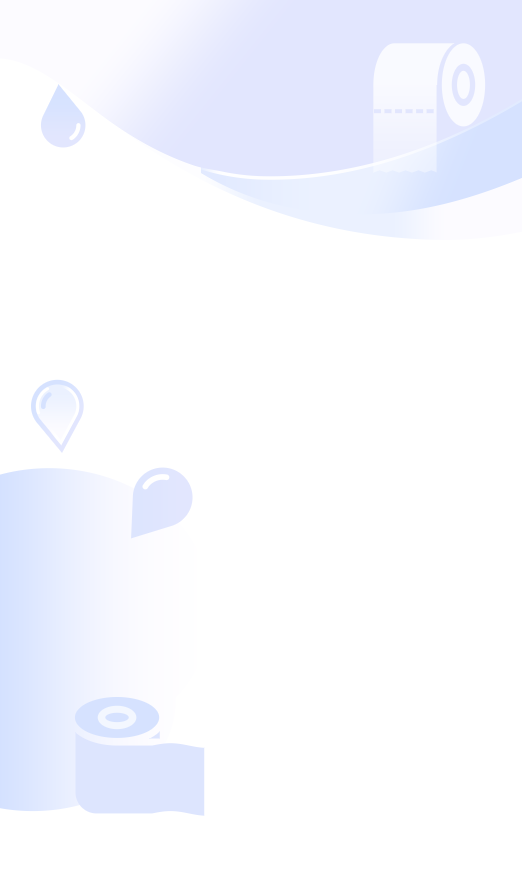
A WebGL 2 fragment shader for this background:

```glsl
#version 300 es
precision highp float;
// Pale blue backdrop: layered waves on top, a soft blob at the left,
// water drops and two paper rolls. Waves are Hermite curves, the rest are
// distance functions, all laid on a grid GRID units wide with y pointing down.
uniform vec2 u_resolution;
out vec4 outColor;

const float GRID = 446.0;
const vec3 WHITE = vec3(1.0);
const vec3 MIST = vec3(0.988, 0.985, 1.0);
const vec3 LAVENDER = vec3(0.888, 0.903, 0.995);
const vec3 ICE = vec3(0.92, 0.945, 1.0);
const vec3 SKY = vec3(0.84, 0.888, 1.0);
const vec3 PAPER = vec3(0.867, 0.897, 0.997);

float pixel;  // size of one pixel in grid units

float cover(float d) { return clamp(0.5 - d / pixel, 0.0, 1.0); }

void paint(inout vec3 base, vec3 ink, float amount) { base = mix(base, ink, amount); }

// Cubic curve from a to b, each given as (x, y, slope)
float hermite(float x, vec3 a, vec3 b) {
  float w = b.x - a.x, t = clamp((x - a.x) / w, 0.0, 1.0), s = 1.0 - t;
  return mix(a.y, b.y, t * t * (3.0 - 2.0 * t)) + w * t * s * (a.z * s - b.z * t);
}

float ellipse(vec2 p, vec2 r) {
  float k = length(p / r);
  return k * (k - 1.0) / max(length(p / (r * r)), 1e-4);
}

// Coordinates across and along an axis, mirrored about it
vec2 mirrored(vec2 p, vec2 axis) {
  return vec2(abs(p.x * axis.y - p.y * axis.x), dot(p, axis));
}

// Circle of radius r drawn out to a point at offset tip
float drop(vec2 p, vec2 tip, float r) {
  float h = length(tip), b = r / h, a = sqrt(1.0 - b * b);
  vec2 q = mirrored(p, tip / h);
  float k = dot(q, vec2(-b, a));
  if (k < 0.0) return length(q) - r;
  if (k > a * h) return length(q - vec2(0.0, h));
  return dot(q, vec2(a, b)) - r;
}

// Round-ended arc facing angle, spreading to both sides
float arc(vec2 p, float radius, float angle, float spread, float halfWidth) {
  vec2 q = mirrored(p, vec2(cos(angle), sin(angle)));
  vec2 end = vec2(sin(spread), cos(spread));
  float d = end.y * q.x > end.x * q.y ? length(q - end * radius) : abs(length(q) - radius);
  return d - halfWidth;
}

void waves(inout vec3 col, vec2 p) {
  float x = p.x;
  vec3 dip = vec3(225, 152, 0.02), knee = vec3(100, 108, 0.68);
  float upper = x < knee.x ? hermite(x, vec3(0, 50, 0.05), knee)
              : x < dip.x ? hermite(x, knee, dip) : hermite(x, dip, vec3(446, 85, -0.6));
  vec3 low = vec3(310, 183, 0), base = vec3(375, 205, 0.02);
  float middle = x < low.x ? hermite(x, vec3(172, 148, 0.6), low)
                           : hermite(x, low, vec3(446, 152, -0.42));
  float lower = x < base.x ? hermite(x, vec3(70, 84, 0.85), base)
                           : hermite(x, base, vec3(446, 198, -0.2));
  vec3 lowerInk = mix(mix(vec3(0.992, 0.994, 1.0), ICE, smoothstep(165.0, 230.0, x)),
                      MIST, smoothstep(330.0, 385.0, x));
  paint(col, lowerInk, cover(p.y - lower) * step(70.0, x));
  vec3 middleInk = mix(mix(vec3(0.885, 0.917, 1.0), ICE, smoothstep(175.0, 270.0, x)),
                       SKY, smoothstep(315.0, 395.0, x + 0.4 * (p.y - 150.0)));
  paint(col, middleInk, cover(p.y - middle) * step(172.0, x));
  float shine = smoothstep(165.0, 190.0, x) * mix(0.95, 0.3, smoothstep(260.0, 430.0, x));
  paint(col, WHITE, cover(p.y - upper - 1.5) * shine);
  vec3 upperInk = mix(MIST, LAVENDER, smoothstep(120.0, 255.0, x + 0.8 * p.y));
  paint(col, upperInk, cover(p.y - upper + 1.5 * shine));
}

void blob(inout vec3 col, vec2 p) {
  float d = min(ellipse(p - vec2(42, 520), vec2(140, 120)),
                ellipse(p - vec2(28, 600), vec2(122, 93)));
  vec3 ink = mix(SKY, MIST, smoothstep(-45.0, 135.0, p.x) * 1.25 - 0.25);
  paint(col, mix(ink, WHITE, smoothstep(110.0, 185.0, p.x)), cover(d));
}

void drops(inout vec3 col, vec2 p) {
  vec2 q = p - vec2(54, 107);
  paint(col, mix(SKY, LAVENDER, smoothstep(-25.0, 15.0, q.y)), cover(drop(q, vec2(-4, -35), 19.0)));
  paint(col, WHITE, cover(arc(q, 13.0, 0.5, 0.5, 1.8)));

  q = p - vec2(49, 347);
  float d = drop(q, vec2(4, 40), 22.5);
  paint(col, mix(SKY, LAVENDER, smoothstep(-20.0, 30.0, q.x + q.y)), cover(d));
  paint(col, mix(ICE, MIST, smoothstep(-15.0, 25.0, q.y)), cover(d + 4.0));
  paint(col, WHITE, cover(abs(d + 5.0) - 1.3) * smoothstep(-2.0, 8.0, q.x + 0.3 * q.y));
  paint(col, WHITE, cover(arc(q, 17.0, 3.5, 0.7, 1.3)));
  paint(col, SKY, cover(arc(q, 12.0, 3.6, 0.5, 2.0)));

  q = p - vec2(139, 425);
  paint(col, mix(PAPER, LAVENDER, smoothstep(-25.0, 25.0, q.x)), cover(drop(q, vec2(-27, 35), 25.5)));
  paint(col, WHITE, cover(arc(q, 17.5, 4.3, 0.6, 2.4)));
}

// Upright sheet hanging from a roll seen from its end
void hangingRoll(inout vec3 col, vec2 p) {
  vec2 q = p - vec2(396, 72.5);
  float corner = p.x < 337.0 && q.y < 0.0 ? ellipse(p - vec2(337, 72.5), vec2(18, 35.5)) : 319.0 - p.x;
  float teeth = 145.5 + 4.0 * abs(fract((p.x - 319.0) / 11.0) - 0.5);
  float sheet = max(max(corner, 37.0 - p.y), max(p.y - teeth, p.x - (q.y < 0.0 ? 390.0 : 373.0)));
  sheet = max(sheet, -ellipse(q, vec2(22.5, 38)));
  paint(col, WHITE, cover(sheet) * mix(0.8, 0.4, smoothstep(60.0, 148.0, p.y)));
  float dash = max(abs(fract((p.x - 318.0) / 9.0) - 0.5) * 9.0 - 3.0, abs(p.y - 95.0) - 1.7);
  paint(col, LAVENDER, cover(max(dash, sheet)));
  float face = max(ellipse(q, vec2(18.5, 35.5)), -ellipse(q, vec2(10, 18)));
  paint(col, WHITE, cover(min(face, ellipse(q, vec2(5.5, 12)))) * 0.78);
}

// Roll standing on its end with the sheet pulled to the right
void standingRoll(inout vec3 col, vec2 p) {
  vec2 q = p - vec2(100, 613);
  float sway = -2.0 * sin(max(p.x - 130.0, 0.0) * 0.1);
  float gap = ellipse(q, vec2(42, 24));
  float top = q.x < 0.0 ? -gap : 637.0 + sway - p.y;
  vec2 edge = vec2(82.5 - p.x, p.y - 677.0 - sway);
  float corner = length(max(edge, 0.0)) + min(max(edge.x, edge.y), 0.0) - 18.0;
  float sheet = max(max(corner, p.x - 174.5), max(top, 613.0 - p.y));
  float curl = max(max(-gap, p.x - 136.5), max(p.y - 631.0, 120.0 - p.x));
  curl = max(curl, 620.0 - p.y);
  paint(col, PAPER, cover(min(sheet, curl)));
  paint(col, SKY, cover(ellipse(q, vec2(36, 17.5))));
  paint(col, mix(ICE, WHITE, 0.4), cover(ellipse(q, vec2(16.5, 10))));
  paint(col, SKY, cover(ellipse(q, vec2(10, 4))));
}

void main() {
  pixel = GRID / u_resolution.x;
  vec2 p = vec2(gl_FragCoord.x, u_resolution.y - gl_FragCoord.y) * pixel;
  vec3 col = WHITE;
  waves(col, p);
  blob(col, p);
  hangingRoll(col, p);
  standingRoll(col, p);
  drops(col, p);
  outColor = vec4(col, 1.0);
}
```
